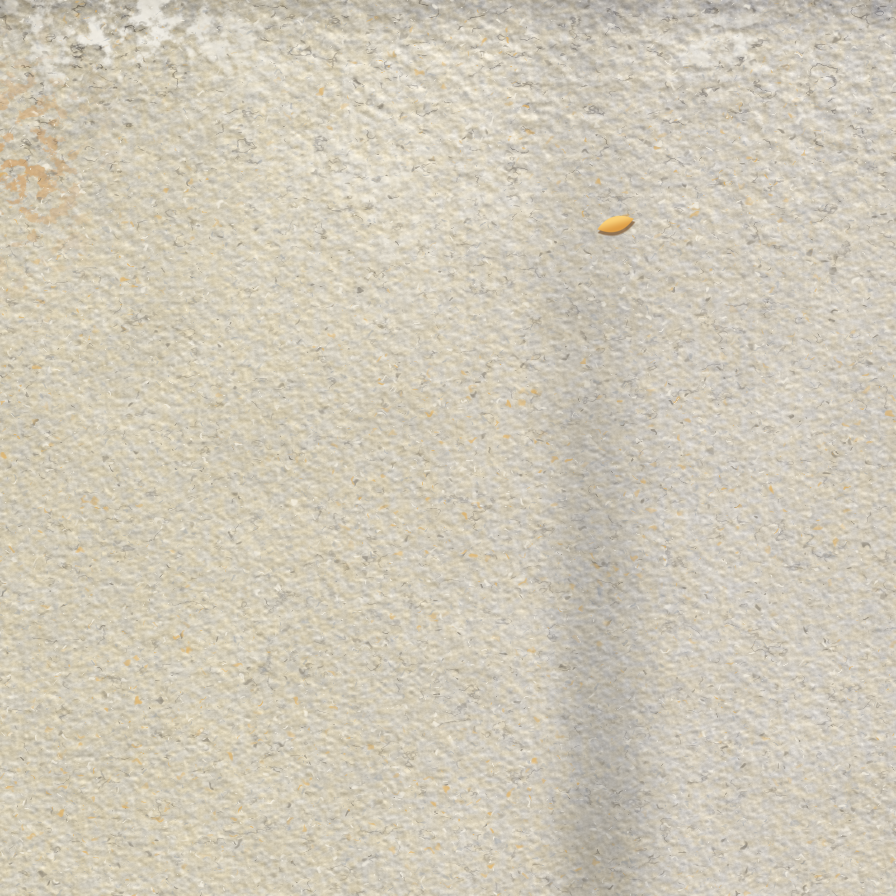
Write a three.js fragment shader that draws this texture.

```glsl
// Sunlit weathered concrete with a rough upper edge, a soft vertical shadow and a fallen leaf.
varying vec2 vUv;

float hash(vec2 p) {
  return fract(sin(dot(p, vec2(127.1, 311.7))) * 43758.5453);
}

float noise(vec2 p) {
  vec2 i = floor(p), f = fract(p);
  f = f * f * (3.0 - 2.0 * f);
  return mix(mix(hash(i), hash(i + vec2(1.0, 0.0)), f.x),
             mix(hash(i + vec2(0.0, 1.0)), hash(i + vec2(1.0, 1.0)), f.x), f.y);
}

float fbm(vec2 p) {
  float sum = 0.0, amp = 0.5;
  for (int i = 0; i < 4; i++) {
    sum += amp * noise(p);
    p = mat2(1.6, 1.2, -1.2, 1.6) * p + 7.3;
    amp *= 0.5;
  }
  return sum / 0.9375;
}

// Scattered elongated chips, at most one per cell, mostly lying flat.
float flecks(vec2 uv, float cells, float density, float seed) {
  vec2 p = uv * cells, home = floor(p);
  float mask = 0.0;
  for (int y = -1; y <= 1; y++) {
    for (int x = -1; x <= 1; x++) {
      vec2 id = home + vec2(float(x), float(y));
      vec2 key = id + seed;
      vec2 d = p - id - vec2(hash(key + 1.7), hash(key + 5.3));
      float a = (hash(key + 9.1) - 0.5) * 2.0;
      d = mat2(cos(a), -sin(a), sin(a), cos(a)) * d;
      float size = mix(0.12, 0.45, pow(hash(key + 13.9), 2.0));
      float r = length(d * vec2(1.0, 1.8)) / size;
      float shown = step(hash(key + 21.4), density) * mix(0.25, 1.0, hash(key + 30.2));
      mask = max(mask, shown * (1.0 - smoothstep(0.3, 1.25, r)));
    }
  }
  return mask;
}

float spot(vec2 uv, vec2 center, vec2 radius) {
  vec2 d = (uv - center) / radius;
  return exp(-dot(d, d));
}

void main() {
  vec2 uv = vUv;
  float clouds = fbm(uv * 5.0 + 3.0);
  float blotches = fbm(uv * 17.0 + 11.0);
  float crumbs = fbm(uv * vec2(75.0, 90.0) + 21.0);

  // Broad tint: warm on the left, greyer on the right, pale above the middle.
  vec3 color = mix(vec3(0.83, 0.80, 0.72), vec3(0.825, 0.80, 0.75), smoothstep(0.2, 0.8, uv.x));
  color = mix(color, vec3(0.81, 0.77, 0.68), 0.35 * smoothstep(0.45, 0.7, clouds) * (1.0 - uv.y));
  color += (blotches - 0.5) * 0.05;
  color += 0.035 * spot(uv, vec2(0.42, 0.84), vec2(0.2, 0.17));

  // Fine relief lit from above, coarser in the worn upper band.
  float worn = smoothstep(0.68, 0.95, uv.y + (clouds - 0.5) * 0.35 + 0.1 * (0.5 - uv.x));
  vec2 grainUv = uv * vec2(165.0, 230.0);
  float relief = fbm(grainUv) - fbm(grainUv + vec2(0.3, 0.7));
  color += relief * 0.17;
  color += (crumbs - fbm(uv * vec2(75.0, 90.0) + vec2(21.2, 21.5))) * mix(0.07, 0.25, worn);
  color += (noise(uv * vec2(270.0, 340.0)) - 0.5) * 0.065;

  // Faint mixed hues of the aggregate.
  float hue = noise(uv * vec2(130.0, 170.0) + 40.0) - 0.5;
  color += hue * vec3(0.03, 0.005, -0.06);

  // Grey crust and short broken crevices.
  float corner = spot(uv, vec2(0.08, 0.92), vec2(0.2, 0.12));
  float edge = smoothstep(0.945, 1.01, uv.y + (blotches - 0.5) * 0.06);
  color -= vec3(0.075, 0.07, 0.055) * corner * smoothstep(0.3, 0.6, crumbs);
  color -= vec3(0.125, 0.12, 0.10) * edge;
  float ridge = abs(fbm(uv * vec2(48.0, 75.0) + 5.0) - 0.5);
  float broken = smoothstep(0.58, 0.8, noise(uv * vec2(70.0, 95.0) + 31.0));
  float crevice = (1.0 - smoothstep(0.0, 0.05, ridge)) * broken;
  color -= vec3(0.25, 0.25, 0.23) * crevice * max(0.4 + 0.3 * worn, corner);

  // Flaking whitewash and rusty crumbs.
  float chalk = max(spot(uv, vec2(0.14, 0.96), vec2(0.16, 0.08)),
                    0.7 * spot(uv, vec2(0.8, 0.95), vec2(0.09, 0.04)));
  chalk = max(chalk, 0.4 * spot(uv, vec2(0.45, 0.8), vec2(0.15, 0.12)));
  chalk *= smoothstep(0.48, 0.66, crumbs * 0.6 + fbm(uv * 30.0 + 60.0) * 0.4);
  color = mix(color, vec3(0.96, 0.95, 0.92), 0.9 * chalk);
  float rust = spot(uv, vec2(0.02, 0.82), vec2(0.07, 0.1));
  rust *= smoothstep(0.5, 0.65, fbm(uv * vec2(85.0, 110.0) + 14.0));
  color = mix(color, vec3(0.83, 0.62, 0.38), 0.6 * rust);

  // Ragged mineral chips and pits.
  vec2 ragged = uv + 0.007 * (vec2(noise(uv * 190.0), noise(uv * 190.0 + 50.0)) - 0.5);
  float patches = smoothstep(0.3, 0.65, fbm(uv * 9.0 + 80.0));
  color = mix(color, vec3(0.45, 0.42, 0.37), 0.55 * flecks(ragged, 85.0, 0.16, 17.0));
  color = mix(color, vec3(0.62, 0.64, 0.66), 0.45 * flecks(ragged, 110.0, 0.35, 53.0));
  color = mix(color, vec3(0.89, 0.69, 0.36), 0.7 * patches * flecks(ragged, 80.0, 0.32, 91.0));
  color = mix(color, vec3(0.98, 0.96, 0.91), 0.75 * flecks(ragged, 100.0, 0.3, 137.0));

  // Soft vertical shadow, deepest at the bottom.
  float x = uv.x + 0.03 * uv.y + (clouds - 0.5) * 0.02;
  float shadow = smoothstep(0.595, 0.665, x) * (1.0 - smoothstep(0.675, 0.775, x));
  color *= 1.0 - shadow * mix(0.15, 0.04, smoothstep(0.0, 0.9, uv.y)) * vec3(1.0, 0.97, 0.9);

  // Fallen leaf with a dark underside.
  vec2 leaf = mat2(0.96, -0.28, 0.28, 0.96) * (uv - vec2(0.687, 0.75));
  float bend = leaf.x / 0.021;
  float blade = abs(leaf.y) - 0.0085 * (1.0 - bend * bend);
  float under = abs(leaf.y + 0.004) - 0.008 * (1.0 - bend * bend);
  color = mix(color, vec3(0.48, 0.34, 0.2), 0.75 * (1.0 - smoothstep(-0.001, 0.002, under)));
  vec3 leafColor = mix(vec3(0.87, 0.62, 0.28), vec3(0.98, 0.82, 0.48), smoothstep(-0.006, 0.006, leaf.y));
  color = mix(color, leafColor, 1.0 - smoothstep(-0.001, 0.001, blade));

  gl_FragColor = vec4(clamp(color, 0.0, 1.0), 1.0);
}
```
